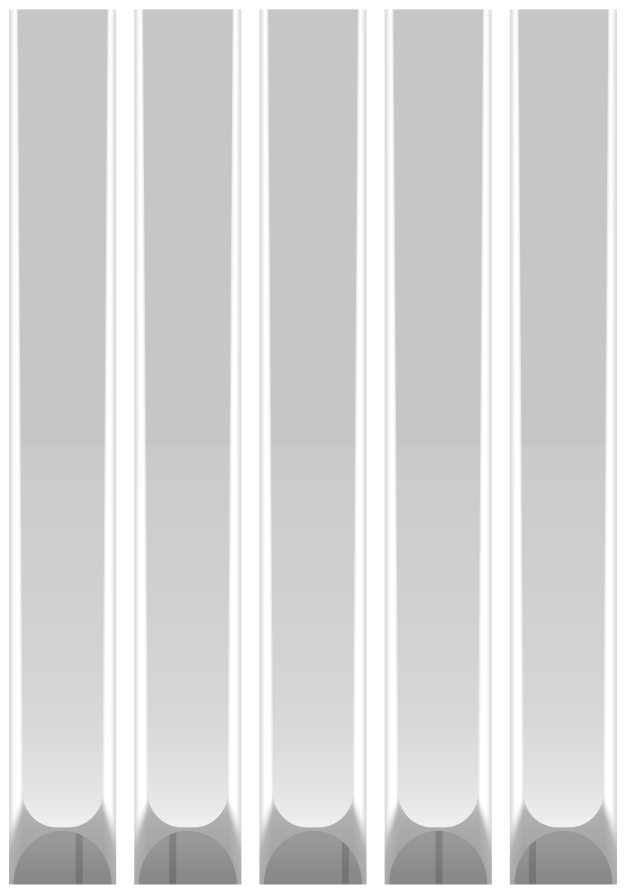
This pattern is drawn by a Shadertoy shader. Its source:

```glsl
// Five upright glass tubes in a row, each with a tapered grey core over a dark foot.
// One cell is repeated with fract; distance functions cut the core, dome and tube,
// and short gradients shade them. Lengths are in cell widths, heights from the tube base.

const float COLUMNS = 5.0;
const float MARGIN_BOTTOM = 0.092;
const float MARGIN_TOP = 0.075;
const float TUBE_HALF = 0.428;
const float CORE_BASE = 0.456;
const float CORE_STEP = 3.50;
const float DOME_HALF = 0.391;
const float DOME_HEIGHT = 0.428;

// Antialiased coverage of a signed distance
float cover(float d, float px) {
    return clamp(0.5 - d / px, 0.0, 1.0);
}

// Half width of the core, widening slowly upwards
float coreHalfWidth(float h) {
    return 0.3125 + 0.0066 * h;
}

// Tapered column with a rounded lower end
float coreDistance(float side, float h) {
    const float radius = 0.27;
    vec2 q = vec2(side - coreHalfWidth(h), CORE_BASE - h) + radius;
    return length(max(q, 0.0)) + min(max(q.x, q.y), 0.0) - radius;
}

// Half ellipse standing on the base
float domeDistance(float x, float h) {
    vec2 radii = vec2(DOME_HALF, DOME_HEIGHT);
    return (length(vec2(x, h) / radii) - 1.0) * DOME_HEIGHT;
}

// Flat grey above, a faintly banded gradient brightening to the lower end
float coreShade(float h, float px) {
    float t = clamp((CORE_STEP - h) / (CORE_STEP - CORE_BASE), 0.0, 1.0);
    float lower = 0.792 + 0.06 * t + 0.09 * pow(t, 6.0);
    float banded = floor(lower * 170.0 + 0.5) / 170.0;
    return mix(0.777, mix(lower, banded, 0.6), cover(h - CORE_STEP, px));
}

// White glass, greyed at the outer rim and softly beside the core
float wallShade(float side, float h) {
    float rim = 1.0 - smoothstep(0.0, 0.05, TUBE_HALF - side);
    float inner = 1.0 - smoothstep(0.0, 0.024, side - coreHalfWidth(h));
    return 1.0 - 0.14 * rim - 0.09 * inner;
}

// Grey facets that spread outwards towards the base
float footShade(float wall, float side, float h) {
    float outward = clamp((side - 0.3166) / 0.112, 0.0, 1.0);
    float down = (0.74 - h) / 0.74;
    float amount = smoothstep(0.0, 0.25 + 0.2 * outward, down - 0.3 * outward);
    float facet = mix(0.72, 0.60, down) + 0.07 * outward;
    return mix(wall, facet, amount);
}

// Evenly stepped scatter of the dark mark from column to column
float markOffset(float column) {
    return 0.633 * (fract(0.71 + 0.6 * column) - 0.5);
}

void mainImage(out vec4 fragColor, in vec2 fragCoord) {
    float px = COLUMNS / iResolution.x;
    vec2 p = fragCoord * px;
    float column = floor(p.x);
    float x = fract(p.x) - 0.5;
    float side = abs(x);
    float h = p.y - MARGIN_BOTTOM;
    float tubeHeight = iResolution.y * px - MARGIN_BOTTOM - MARGIN_TOP;

    // Glass and foot
    float shade = footShade(wallShade(side, h), side, h);

    // Dome with its vertical mark
    float mark = cover(abs(x - markOffset(column)) - 0.028, px);
    float dome = mix(0.535, 0.60, smoothstep(0.0, DOME_HEIGHT, h));
    dome *= 1.0 - 0.15 * mark;
    shade = mix(shade, dome, cover(domeDistance(x, h), px));

    // Core
    shade = mix(shade, coreShade(h, px), cover(coreDistance(side, h), px));

    // Tube outline on white
    float tube = cover(side - TUBE_HALF, px) * cover(max(-h, h - tubeHeight), px);
    fragColor = vec4(vec3(mix(1.0, shade, tube)), 1.0);
}
```
